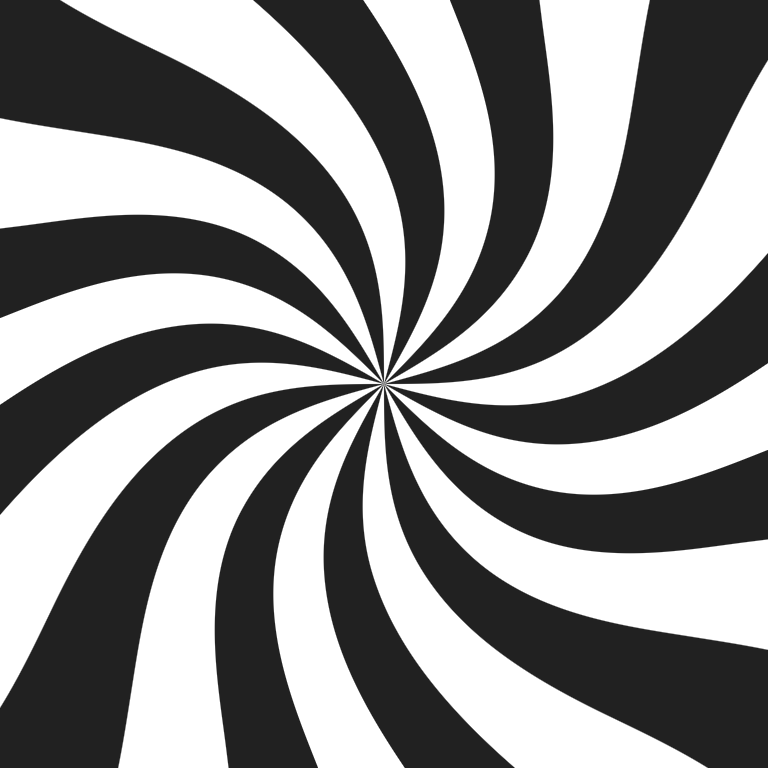
Give the GLSL for this background, as a Shadertoy shader.

```glsl
// Twelve dark curved rays swirling out of the centre of a white square.

const float TAU = 6.2831853;
const float RAY_COUNT = 12.0;
const vec3 CHARCOAL = vec3(0.13);
const vec3 WHITE = vec3(1.0);

// Rotation of a ray at a radius: grows as a square, then levels off.
float swirl(float radius, float strength, float damping) {
    return strength * radius * radius / (1.0 + damping * pow(radius, 3.0));
}

// Radius times the rate of the swirl: the tangent of the ray's slant.
float swirlSlant(float radius, float strength, float damping) {
    float damped = damping * pow(radius, 3.0);
    return swirl(radius, strength, damping) * (2.0 - damped) / (1.0 + damped);
}

// Undo a small fourfold bend by fixed-point steps.
float unbend(float angle, float amount, float phase) {
    float source = angle;
    for (int i = 0; i < 4; i++) {
        source = angle - amount * cos(4.0 * (source - phase));
    }
    return source;
}

// Signed distance to the nearest ray edge, positive inside a dark ray.
float rayDistance(float angle, float radius, float count, float slant) {
    float edgeAngle = asin(clamp(sin(count * angle), -1.0, 1.0)) / count;
    return edgeAngle * radius * inversesqrt(1.0 + slant * slant);
}

void mainImage(out vec4 fragColor, in vec2 fragCoord) {
    // Centred coordinates, with the short side of the canvas as one unit
    float pixel = 1.0 / min(iResolution.x, iResolution.y);
    vec2 p = (fragCoord - 0.5 * iResolution.xy) * pixel;
    float radius = length(p);
    float angle = radius > 0.0 ? atan(p.y, p.x) : 0.0;

    // Straighten the swirl, then the bend of the outer part
    float strength = 3.47;
    float damping = 3.8;
    float bend = 0.0305 * smoothstep(0.25, 0.52, radius);
    float straight = unbend(angle - swirl(radius, strength, damping),
                            bend, TAU * 32.0 / 360.0);

    // Smooth ray edges, blending to grey where they meet
    float slant = swirlSlant(radius, strength, damping);
    float edge = rayDistance(straight, radius, RAY_COUNT, slant);
    float coverage = clamp(0.5 + edge / (1.15 * pixel), 0.0, 1.0);
    fragColor = vec4(mix(WHITE, CHARCOAL, coverage), 1.0);
}
```
